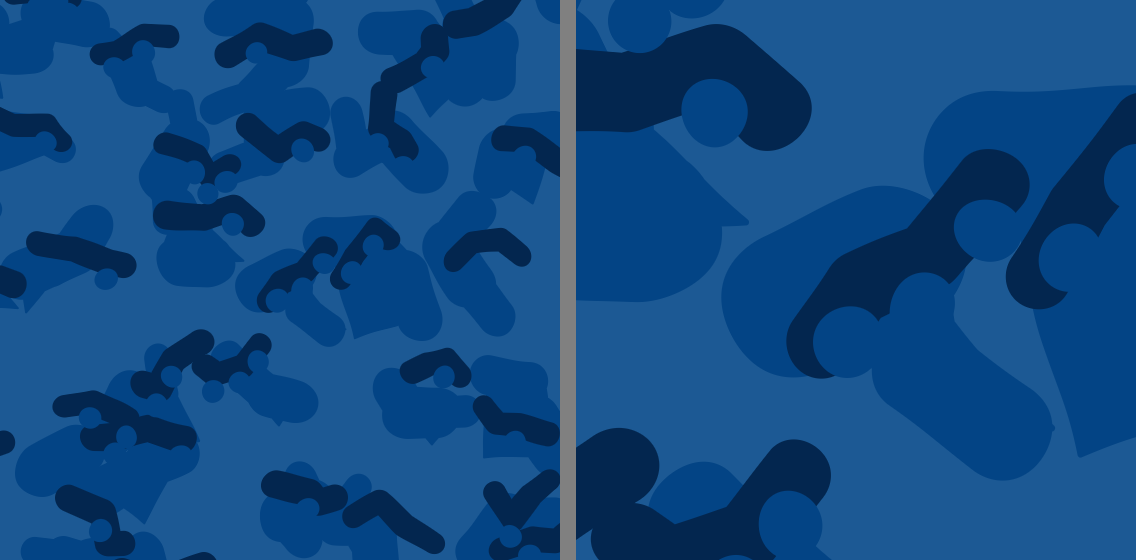
Left: the whole. Right: its middle third, enlarged.
Reproduce this pattern procedurally as a WebGL 2 fragment shader.

```glsl
#version 300 es
precision highp float;
// Blue camouflage: broad lobed patches with short dark strokes on a paler ground.

uniform vec2 u_resolution;
out vec4 fragColor;

// Three random values in 0..1 for a cell and an item number
vec3 hash3(vec2 cell, float item) {
    uvec3 v = uvec3(ivec3(vec3(cell, item)) + 512);
    v = v * 1664525u + 1013904223u;
    for (int i = 0; i < 2; i++) {
        v.x += v.y * v.z;
        v.y += v.z * v.x;
        v.z += v.x * v.y;
        v ^= v >> 16u;
    }
    return vec3(v >> 8u) * exp2(-24.0);
}

vec2 direction(float angle) {
    return vec2(cos(angle), sin(angle));
}

float cornerSlope(vec2 corner, vec2 offset, float layer) {
    return dot(direction(6.2832 * hash3(corner, layer).x), offset);
}

float gradientNoise(vec2 p, float layer) {
    vec2 i = floor(p), f = p - i;
    vec2 s = f * f * f * (f * (f * 6.0 - 15.0) + 10.0);
    vec2 x = vec2(1, 0), y = vec2(0, 1);
    return mix(
        mix(cornerSlope(i, f, layer), cornerSlope(i + x, f - x, layer), s.x),
        mix(cornerSlope(i + y, f - y, layer), cornerSlope(i + 1.0, f - 1.0, layer), s.x), s.y);
}

float segmentDistance(vec2 p, vec2 a, vec2 b) {
    vec2 pa = p - a, ba = b - a;
    return length(pa - ba * clamp(dot(pa, ba) / max(dot(ba, ba), 1e-6), 0.0, 1.0));
}

float cross2(vec2 a, vec2 b) {
    return a.x * b.y - a.y * b.x;
}

// Signed distance to a triangle of either winding
float triangleDistance(vec2 p, vec2 a, vec2 b, vec2 c) {
    float edge = min(segmentDistance(p, a, b),
                 min(segmentDistance(p, b, c), segmentDistance(p, c, a)));
    vec3 side = vec3(cross2(b - a, p - a), cross2(c - b, p - b), cross2(a - c, p - c));
    side *= sign(cross2(b - a, c - a));
    return min(side.x, min(side.y, side.z)) > 0.0 ? -edge : edge;
}

// Thick bent chain with a pointed fan of triangles on one flank
float patchDistance(vec2 p, vec2 centre, vec2 cell) {
    vec3 shape = hash3(cell, 1.0);
    float heading = (shape.x - 0.5) * 2.6;
    float stride = mix(0.048, 0.082, shape.y);
    vec2 apex = centre + 0.085 * direction(-3.1416 * shape.z);
    vec2 a = centre - 1.4 * stride * direction(heading);
    float d = 1.0;
    for (int i = 0; i < 3; i++) {
        vec3 r = hash3(cell, 2.0 + float(i));
        vec2 b = a + stride * direction(heading + (r.x - 0.5) * 2.2);
        d = min(d, segmentDistance(p, a, b) - mix(0.024, 0.048, r.y));
        d = min(d, triangleDistance(p, a, b, apex) - 0.002);
        a = b;
    }
    return d;
}

// Narrow zigzag in x, round bites along its lower edge in y
vec2 strokeDistance(vec2 p, vec2 centre, vec2 cell) {
    vec3 shape = hash3(cell, 8.0);
    float tilt = shape.x * 2.0 - 1.0;
    float heading = 0.2 * tilt + 1.1 * tilt * tilt * tilt;
    vec2 a = centre - 0.06 * direction(heading);
    vec2 d = vec2(1.0);
    for (int i = 0; i < 3; i++) {
        vec3 r = hash3(cell, 9.0 + float(i));
        vec2 b = a + mix(0.022, 0.068, r.x) * direction(heading + (r.y - 0.5) * 2.0);
        d.x = min(d.x, segmentDistance(p, a, b) - mix(0.020, 0.025, shape.y));
        if (r.z > 0.62) d.y = min(d.y, length(p - b + vec2(0.004, 0.030)) - 0.020);
        a = b;
    }
    return d;
}

void main() {
    vec2 p = gl_FragCoord.xy / u_resolution.y;
    float pixel = 1.0 / u_resolution.y;
    p += 0.007 * vec2(gradientNoise(p * 11.0, 20.0), gradientNoise(p * 11.0, 21.0));

    // Nearest patch, stroke and bite among the surrounding cells
    float patches = 1.0;
    vec2 strokes = vec2(1.0);
    vec2 home = floor(p / 0.2);
    for (int j = -1; j <= 1; j++) {
        for (int i = -1; i <= 1; i++) {
            vec2 cell = home + vec2(i, j);
            vec3 jitter = hash3(cell, 0.0);
            vec2 centre = (cell + 0.5 + 0.75 * (jitter.xy - 0.5)) * 0.2;
            patches = min(patches, patchDistance(p, centre, cell));
            vec2 lift = vec2(0.05 * (jitter.z - 0.5), 0.036);
            strokes = min(strokes, strokeDistance(p, centre + lift, cell));
        }
    }

    // Flat colours, layered from ground to bites
    vec3 ground = vec3(0.11, 0.35, 0.58);
    vec3 blue = vec3(0.01, 0.265, 0.52);
    vec3 navy = vec3(0.01, 0.15, 0.31);
    vec3 cover = clamp(0.5 - vec3(patches, strokes) / pixel, 0.0, 1.0);
    vec3 color = mix(ground, blue, cover.x);
    color = mix(color, navy, cover.y);
    color = mix(color, blue, cover.z);
    fragColor = vec4(color, 1.0);
}
```
